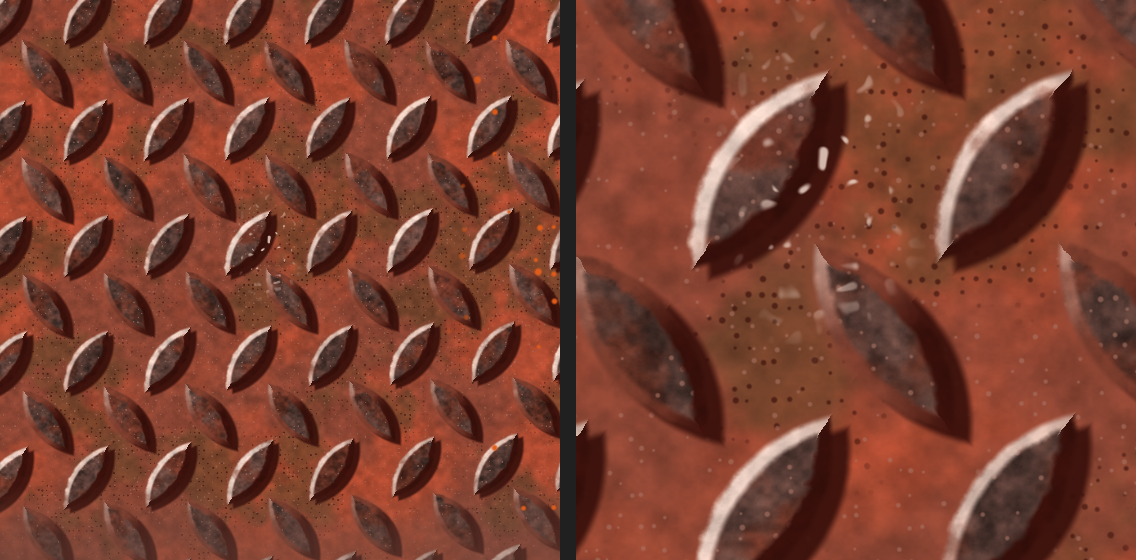
Left, the full canvas; right, a detail of the centre.
Give the GLSL for this texture, as a WebGL 2 fragment shader.

```glsl
#version 300 es
precision highp float;

uniform vec2 u_resolution;
out vec4 fragColor;

const vec2 PITCH = vec2(0.1437, 0.208);
const vec2 FIRST_LUG = vec2(0.152, 0.0262);
const vec2 LUG_SIZE = vec2(0.0265, 0.069);
const vec2 FLAT_SIZE = vec2(0.0165, 0.056);
const vec2 LIGHT = vec2(-0.8, 0.6);

const vec3 RUST = vec3(0.55, 0.27, 0.20);
const vec3 RED = vec3(0.68, 0.29, 0.19);
const vec3 OLIVE = vec3(0.42, 0.26, 0.16);
const vec3 STEEL = vec3(0.38, 0.26, 0.23);
const vec3 SHADOW = vec3(0.22, 0.06, 0.04);
const vec3 DUST = vec3(0.67, 0.46, 0.40);
const vec3 CREAM = vec3(0.93, 0.83, 0.78);
const vec3 ORANGE = vec3(0.88, 0.36, 0.10);

float hash(vec2 p) {
  return fract(sin(dot(p, vec2(127.1, 311.7))) * 43758.5453);
}

float noise(vec2 p) {
  vec2 i = floor(p), f = fract(p);
  f = f * f * (3.0 - 2.0 * f);
  return mix(mix(hash(i), hash(i + vec2(1.0, 0.0)), f.x),
             mix(hash(i + vec2(0.0, 1.0)), hash(i + vec2(1.0, 1.0)), f.x), f.y);
}

float fbm(vec2 p) {
  float sum = 0.0, weight = 0.5;
  for (int i = 0; i < 5; i++) {
    sum += weight * noise(p);
    p = p * 2.1 + 7.3;
    weight *= 0.5;
  }
  return sum;
}

// 1 below the distance, 0 above it, with a soft edge
float inside(float d, float soft) {
  return 1.0 - smoothstep(-soft, soft, d);
}

// Round grains, present in the given share of the cells
float specks(vec2 p, float scale, float share) {
  vec2 cell = floor(p * scale);
  vec2 center = 0.35 + 0.3 * vec2(hash(cell), hash(cell + 17.0));
  float radius = 0.1 + 0.14 * hash(cell + 5.0);
  float d = length(fract(p * scale) - center);
  return step(1.0 - share, hash(cell + 31.0)) * inside(d - radius, 0.1);
}

// Pointed lens: two circle arcs meeting at the tips
float lensRadius(vec2 size) {
  return dot(size, size) / (2.0 * size.x);
}

float lens(vec2 p, vec2 size) {
  float r = lensRadius(size);
  return length(vec2(abs(p.x) + r - size.x, p.y)) - r;
}

vec2 lensNormal(vec2 p, vec2 size) {
  float reach = lensRadius(size) - size.x;
  return normalize(vec2(p.x < 0.0 ? p.x - reach : p.x + reach, p.y));
}

// Painted ground with rust stains and pits
vec3 ground(vec2 p) {
  float stain = fbm(p * 11.0);
  vec3 color = mix(RUST, RED, smoothstep(0.35, 0.62, fbm(p * 7.0 + 40.0) + 0.1 * (p.x - 0.4)));
  color = mix(color, OLIVE, 0.75 * smoothstep(0.46, 0.66, stain));
  color *= 0.80 + 0.42 * fbm(p * 70.0);
  float pitted = smoothstep(0.36, 0.56, stain);
  color = mix(color, SHADOW, 0.65 * pitted * specks(p, 125.0, 0.35));
  return mix(color, DUST, 0.55 * specks(p + 0.004, 150.0, 0.14));
}

// One raised lug; p is relative to its center, slant is 1 or -1
vec3 addLug(vec3 color, vec2 p, vec2 uv, float slant, float seed) {
  mat2 toWorld = mat2(0.821, -0.571 * slant, 0.571 * slant, 0.821);
  float rough = fbm(uv * 90.0) - 0.5;
  vec2 q = p * toWorld + rough * 0.004;
  vec2 size = LUG_SIZE * (0.96 + 0.08 * seed);

  // Shadow on the ground and worn rim
  vec2 shaded = (p - vec2(0.010, -0.007)) * toWorld;
  color = mix(color, SHADOW, 0.92 * inside(lens(shaded, size), 0.003));
  float edge = lens(q, size);
  color = mix(color, RUST * 1.08, 0.4 * inside(edge - 0.005, 0.005) * step(0.0, dot(p, LIGHT)));

  // Bevel lit from the upper left
  float lit = dot(toWorld * lensNormal(q, size), LIGHT) - 0.08;
  vec3 bevel = mix(SHADOW, RUST * 0.88, smoothstep(-0.55, 0.0, lit));
  float wear = smoothstep(0.22, 0.50, fbm(uv * 38.0) + 0.14 * seed);
  float glint = smoothstep(0.25, 0.88, lit) * (0.45 + 0.55 * wear);
  glint *= mix(0.60, 1.0, step(0.0, slant)) * (0.82 + 0.18 * seed);
  bevel = mix(bevel, CREAM, glint) * (1.0 + 0.4 * rough);
  color = mix(color, bevel, inside(edge, 0.0025));

  // Trodden flat top
  vec3 tread = mix(STEEL, RUST * 0.75, smoothstep(0.42, 0.68, fbm(uv * 24.0 + seed)));
  tread *= 0.68 + 0.25 * seed + 0.9 * rough + 0.25 * noise(uv * 210.0);
  tread = mix(tread, DUST, 0.6 * specks(uv, 140.0, 0.16));
  float flatEdge = lens(q + vec2(0.001, 0.0), FLAT_SIZE) + rough * 0.005;
  return mix(color, tread, inside(flatEdge, 0.0025));
}

void main() {
  vec2 uv = gl_FragCoord.xy / u_resolution;
  float depth = 1.0 - uv.y;
  vec3 color = ground(uv);

  // Two interleaved grids of lugs, slightly skewed
  vec2 plate = vec2(uv.x * (1.0 - 0.02 * depth), depth * (1.0 + 0.04 * uv.x));
  for (int i = 0; i < 2; i++) {
    float row = float(i);
    vec2 grid = (plate - FIRST_LUG) / PITCH + 0.5 * row;
    vec2 cell = floor(grid + 0.5);
    vec2 offset = (grid - cell) * PITCH * vec2(1.0, -1.0);
    color = addLug(color, offset, uv, 1.0 - 2.0 * row, hash(cell + 9.0 * row));
  }

  // Dusty lower edge, pale chips and orange drops
  float dusty = 1.0 - smoothstep(0.0, 0.16, uv.y + 0.1 * (fbm(uv * 9.0) - 0.5));
  color = mix(color, STEEL * 1.1, 0.45 * dusty);
  float chipped = inside(length((uv - vec2(0.48, 0.56)) * vec2(1.5, 0.9)) - 0.065, 0.045);
  vec2 ragged = uv + 0.012 * vec2(noise(uv * 90.0), noise(uv * 90.0 + 50.0));
  color = mix(color, CREAM, 0.85 * chipped * specks(ragged, 65.0, 0.38));
  color = mix(color, ORANGE, smoothstep(0.75, 0.9, uv.x) * specks(uv, 38.0, 0.06));
  fragColor = vec4(clamp(color, 0.0, 1.0), 1.0);
}
```
